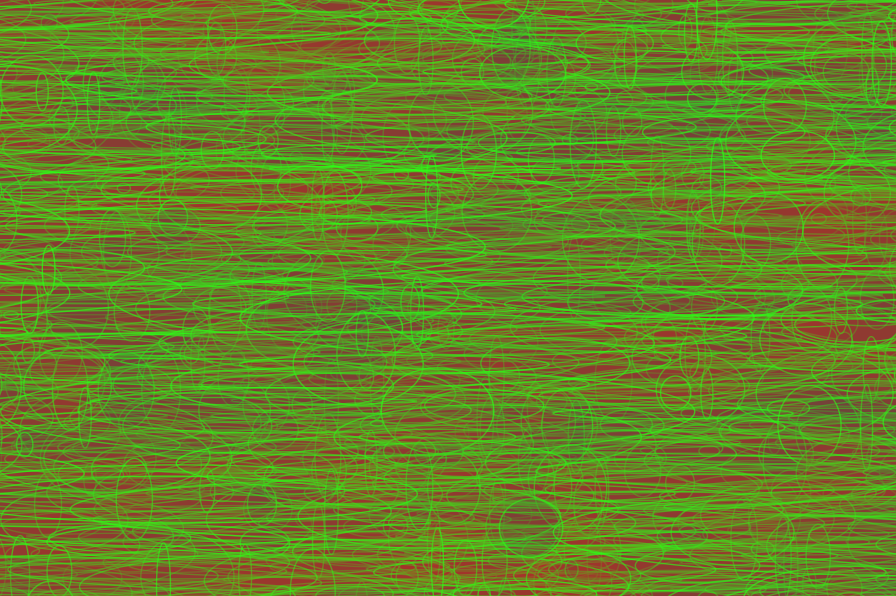
Reproduce this background procedurally as a Shadertoy shader.

```glsl
#define ELLIPSES 1500
#define LINE_WIDTH 0.0017
#define LINE_ALPHA vec2(0.4, 1.0)
#define MAX_HALF_WIDTH 0.6
#define MAX_HALF_HEIGHT 0.07
#define MARGIN vec2(0.25, 0.05)
#define RED_SHARE 0.62
#define FILL_ALPHA vec2(0.10, 0.036)
#define SOFTNESS 1.4
#define RED vec3(0.72, 0.18, 0.14)
#define SLATE vec3(0.25, 0.32, 0.29)
#define GREEN vec3(0.17, 1.00, 0.08)

// Four random values in 0..1 from one seed
vec4 hash4(float seed) {
    vec4 p = fract(vec4(seed) * vec4(0.1031, 0.1030, 0.0973, 0.1099));
    p += dot(p, p.wzxy + 33.33);
    return fract((p.xxyz + p.yzzw) * p.zywx);
}

// First-order signed distance to an ellipse outline
float ellipseDistance(vec2 p, vec2 radii) {
    float f = length(p / radii);
    float gradient = length(p / (radii * radii));
    return f * (f - 1.0) / max(gradient, 1e-4);
}

// Share of a soft pixel lying inside the edge at distance d
float coverage(float d, float blur) {
    return clamp(0.5 - d / blur, 0.0, 1.0);
}

void mainImage(out vec4 fragColor, in vec2 fragCoord) {
    float pixel = 1.0 / iResolution.y;
    float blur = SOFTNESS * pixel;
    vec2 uv = fragCoord * pixel;
    vec2 canvas = vec2(iResolution.x * pixel, 1.0);
    vec3 color = mix(SLATE, RED, RED_SHARE);

    // Stack translucent ellipses, each with a thin outline
    for (int i = 0; i < ELLIPSES; i++) {
        float seed = float(i) + 1.0;
        vec4 h = hash4(seed);
        vec2 center = mix(-MARGIN, canvas + MARGIN, h.xy);
        vec2 radii = vec2(0.010 + MAX_HALF_WIDTH * h.z * h.z,
                          0.004 + MAX_HALF_HEIGHT * h.w);
        vec2 p = uv - center;
        if (any(greaterThan(abs(p), radii + LINE_WIDTH + blur))) continue;

        float d = ellipseDistance(p, radii);
        vec4 tone = hash4(seed + 1733.0);
        vec3 fillColor = mix(SLATE, RED, step(tone.x, RED_SHARE));
        float alpha = mix(FILL_ALPHA.x, FILL_ALPHA.y, smoothstep(0.0, 0.35, radii.x));
        alpha *= 0.5 + tone.y;
        color = mix(color, fillColor, alpha * coverage(d, blur));

        // Band coverage keeps hairlines even below one pixel
        float halfLine = 0.5 * LINE_WIDTH;
        float outline = coverage(d - halfLine, blur) - coverage(d + halfLine, blur);
        color = mix(color, GREEN, outline * mix(LINE_ALPHA.x, LINE_ALPHA.y, tone.z));
    }
    fragColor = vec4(color, 1.0);
}
```
